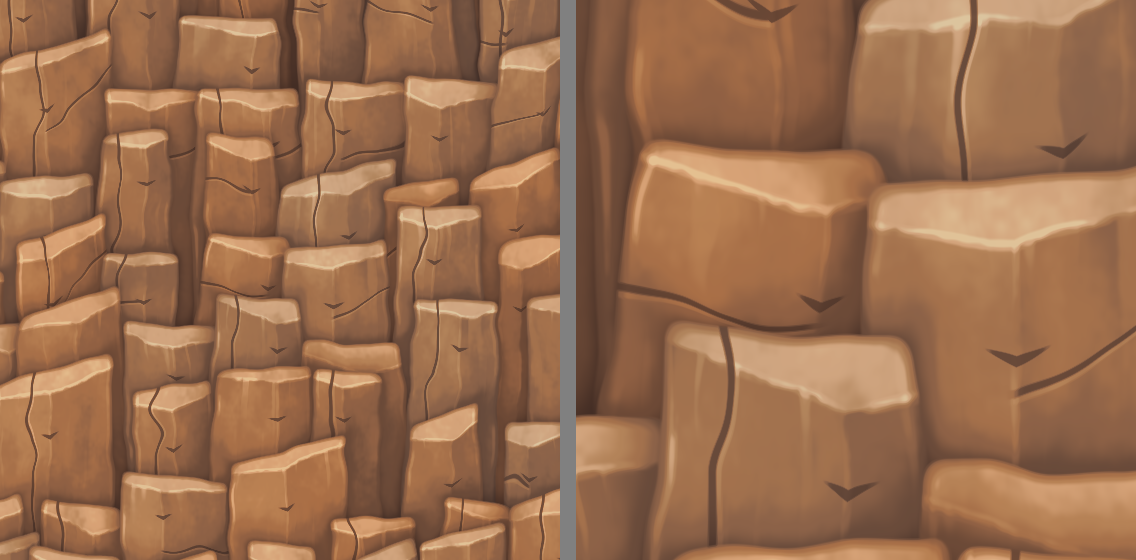
Left, the full canvas; right, a detail of the centre.
Reproduce this texture procedurally as a WebGL 2 fragment shader.

```glsl
#version 300 es
precision highp float;
// Overlapping sandstone columns with pale bevelled tops, chips and cracks.

uniform vec2 u_resolution;
out vec4 fragColor;

const int ROWS = 11;
const float ROW_STEP = 0.148;       // vertical gap between rows of tops
const float CELL_WIDTH = 0.17;      // horizontal gap between columns
const float TOP_START = 1.32;       // height of the rearmost row
const vec2 HALF_WIDTH = vec2(0.058, 0.104);
const vec2 TOP_DEPTH = vec2(0.025, 0.056);
const vec2 SLOPE = vec2(-0.12, 0.42);
const float CORNER = 0.016;
const float SHADOW_STRENGTH = 0.56;
const float SHADOW_REACH = 0.017;
const float BODY_TONE = 0.58;
const float TOP_TONE = 0.86;

const vec3 CREVICE = vec3(0.25, 0.17, 0.14);
const vec3 SHADE = vec3(0.42, 0.29, 0.22);
const vec3 UMBER = vec3(0.56, 0.38, 0.27);
const vec3 CLAY = vec3(0.65, 0.44, 0.29);
const vec3 OCHRE = vec3(0.71, 0.51, 0.34);
const vec3 PEACH = vec3(0.83, 0.64, 0.48);
const vec3 CREAM = vec3(0.88, 0.76, 0.59);

float hash(vec2 p) {
    return fract(sin(dot(p, vec2(127.1, 311.7))) * 43758.5453);
}

float noise(vec2 p) {
    vec2 i = floor(p), f = fract(p);
    f = f * f * (3.0 - 2.0 * f);
    return mix(mix(hash(i), hash(i + vec2(1, 0)), f.x),
               mix(hash(i + vec2(0, 1)), hash(i + vec2(1, 1)), f.x), f.y);
}

float fbm(vec2 p) {
    float sum = 0.0, amp = 0.53;
    for (int i = 0; i < 4; i++) {
        sum += amp * noise(p);
        p = p * 2.1 + 17.3;
        amp *= 0.5;
    }
    return sum;
}

float smoothMin(float a, float b, float k) {
    float h = max(k - abs(a - b), 0.0) / k;
    return min(a, b) - h * h * k * 0.25;
}

float line(float d, float width, float aa) {
    return 1.0 - smoothstep(width, width + aa, abs(d));
}

vec3 toneRamp(float t) {
    vec3 c = mix(CREVICE, SHADE, smoothstep(0.0, 0.22, t));
    c = mix(c, UMBER, smoothstep(0.22, 0.42, t));
    c = mix(c, CLAY, smoothstep(0.42, 0.56, t));
    c = mix(c, OCHRE, smoothstep(0.56, 0.70, t));
    c = mix(c, PEACH, smoothstep(0.70, 0.86, t));
    return mix(c, CREAM, smoothstep(0.86, 1.0, t));
}

// Lays one column over the scene; x holds tone, y holds warmth.
vec2 paintStone(vec2 scene, vec2 p, vec2 id, float aa) {
    float size = hash(id + 3.1), tilt = hash(id + 5.7), kind = hash(id + 9.2);
    float halfWidth = mix(HALF_WIDTH.x, HALF_WIDTH.y, size);
    float slope = mix(SLOPE.x, SLOPE.y, tilt * tilt);
    float depth = mix(TOP_DEPTH.x, TOP_DEPTH.y, hash(id + 7.4));
    float ridge = halfWidth * mix(-0.35, 0.6, kind);

    // Silhouette and its contact shadow
    p.x -= p.y * 0.12 * (hash(id + 2.6) - 0.5);
    float side = halfWidth + 0.09 * kind * clamp(-p.y, 0.0, 0.25) - abs(p.x);
    float d = smoothMin(side, slope * p.x - p.y, CORNER);
    scene.x *= 1.0 - SHADOW_STRENGTH * exp(-max(-d, 0.0) / SHADOW_REACH);
    if (d < -aa) return scene;

    // Front faces: two facets, mottling and pale drips
    float below = slope * p.x - depth * (1.0 - 0.45 * abs(p.x - ridge) / halfWidth) - p.y;
    float grain = fbm(p * vec2(30.0, 15.0) + id * 7.3);
    float fine = noise(p * 130.0 + id * 3.0);
    float ridgeX = p.x - ridge - 0.004 * (grain - 0.5);
    float tone = BODY_TONE + 0.10 * (size - 0.5) + 0.28 * (grain - 0.5) + 0.03 * (fine - 0.5);
    tone += mix(0.035, -0.085, smoothstep(-0.003, 0.003, ridgeX));
    tone -= 0.09 * smoothstep(0.04, 0.24, below);
    float drip = smoothstep(0.70, 0.92, noise(vec2(p.x * 110.0, p.y * 6.0) + id * 11.0));
    tone += 0.17 * drip * exp(-max(below, 0.0) * 11.0);
    tone += 0.13 * line(ridgeX, 0.0008, 0.003) * smoothstep(0.25, 0.6, grain);

    // Slanting crack, upright joint and a notch on the ridge
    float bend = 0.022 * (noise(p * 24.0 + id) - 0.5);
    float crack = below - 0.06 - 0.05 * size + (0.7 * tilt - 0.1) * p.x + bend;
    float crackMask = step(0.5, hash(id + 4.4)) * smoothstep(-0.012, 0.012, ridgeX * (size - 0.5) * 8.0);
    float joint = p.x + halfWidth * (0.6 - 0.25 * tilt) + bend;
    float jointMask = step(0.62, hash(id + 8.8));
    vec2 chip = vec2(ridgeX, below - 0.045 - 0.04 * tilt);
    float chipLine = line(chip.y + abs(chip.x) * 0.3, 0.0025 * smoothstep(0.018, 0.0, abs(chip.x)), aa);
    chipLine *= smoothstep(0.018, 0.010, abs(chip.x));
    tone += 0.14 * (crackMask * line(crack - 0.004, 0.0006, 0.002) + jointMask * line(joint - 0.004, 0.0006, 0.002));
    float cut = max(max(crackMask * line(crack, 0.0012, 0.002), jointMask * line(joint, 0.0014, 0.002)), chipLine);

    // Top face and worn bright edges
    float topTone = TOP_TONE + 0.24 * (grain - 0.5) + 0.05 * (fine - 0.5);
    tone = mix(topTone, tone, smoothstep(-0.002, 0.003, below + 0.004 * (fine - 0.5)));
    tone += 0.15 * line(below, 0.0014, 0.004) * smoothstep(0.25, 0.55, grain);
    float rim = line(side - 0.008, 0.0008, 0.0035) * smoothstep(0.4, 0.65, grain);
    tone += rim * mix(0.18, 0.08, step(0.0, p.x));
    tone *= mix(0.62, 1.0, smoothstep(0.0, 0.008, d));
    tone = mix(tone, 0.10, 0.8 * cut);

    float warmth = hash(id + 6.3) - 0.5 + 0.5 * (grain - 0.5);
    return mix(scene, vec2(tone, warmth), smoothstep(-aa, aa, d));
}

void main() {
    vec2 uv = gl_FragCoord.xy / u_resolution;
    float aa = max(1.0 / u_resolution.y, 0.0014);
    vec2 warped = uv + 0.009 * (vec2(noise(uv * 26.0), noise(uv * 26.0 + 40.0)) - 0.5);
    vec2 scene = vec2(0.1, 0.0);

    // Rows run from back to front
    for (int row = 0; row < ROWS; row++) {
        float shift = hash(vec2(float(row), 1.7));
        float cell = floor(warped.x / CELL_WIDTH + shift);
        for (int k = -1; k <= 1; k++) {
            vec2 id = vec2(cell + float(k), float(row));
            vec2 jitter = vec2(hash(id + 1.3), hash(id + 12.9)) - 0.5;
            vec2 top = vec2((id.x + 0.5 - shift) * CELL_WIDTH, TOP_START - float(row) * ROW_STEP);
            scene = paintStone(scene, warped - top - jitter * vec2(0.05, 0.13), id, aa);
        }
    }

    vec3 colour = toneRamp(clamp(scene.x, 0.0, 1.0));
    colour *= 1.0 + scene.y * vec3(0.05, -0.03, -0.12);
    fragColor = vec4(colour, 1.0);
}
```
